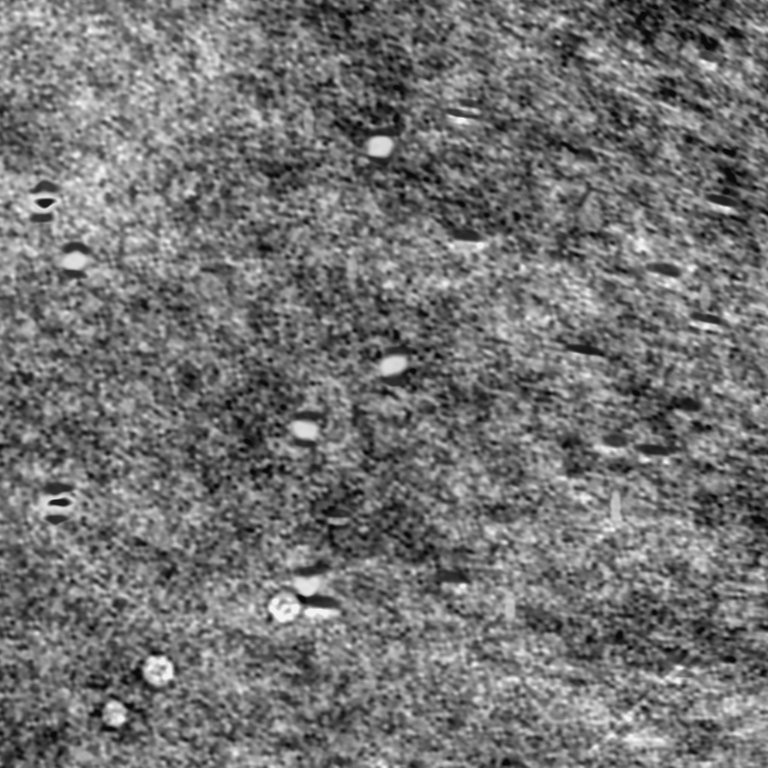
Give the GLSL for this texture, as a WebGL 2 fragment shader.

```glsl
#version 300 es
precision highp float;

#define BASE_TONE 0.447
#define CLOUD_GAIN 0.26
#define PATCH_GAIN 0.20
#define MOTTLE_GAIN 0.25
#define GRAIN_GAIN 0.37
#define STREAK_GAIN 0.30
#define LENS_COUNT 18
#define KNOB_COUNT 7
#define RING_COUNT 3
#define SLIVER_COUNT 5

uniform vec2 u_resolution;
out vec4 fragColor;

float hash(vec2 p) {
    return fract(sin(dot(p, vec2(12.9898, 78.233))) * 43758.5453);
}

// Smooth value noise centred on zero
float noise(vec2 p) {
    vec2 cell = floor(p);
    vec2 f = fract(p);
    f = f * f * (3.0 - 2.0 * f);
    float low = mix(hash(cell), hash(cell + vec2(1.0, 0.0)), f.x);
    float high = mix(hash(cell + vec2(0.0, 1.0)), hash(cell + 1.0), f.x);
    return mix(low, high, f.y) - 0.5;
}

mat2 rotation(float angle) {
    float c = cos(angle), s = sin(angle);
    return mat2(c, s, -s, c);
}

// Soft-edged ellipse mask
float ellipse(vec2 d, vec2 radius) {
    return 1.0 - smoothstep(0.55, 1.35, length(d / radius));
}

float segmentDistance(vec2 p, vec2 a, vec2 b) {
    vec2 ab = b - a;
    return length(p - a - ab * clamp(dot(p - a, ab) / dot(ab, ab), 0.0, 1.0));
}

// Random position, with rows spread evenly over the given box
vec2 scatter(int index, int count, float seed, vec2 lower, vec2 upper) {
    float i = float(index);
    float row = (i + hash(vec2(i, seed + 0.5))) / float(count);
    return mix(lower, upper, vec2(hash(vec2(i + 3.0, seed)), row));
}

float ground(vec2 p) {
    // Bend the layers downwards towards the upper right
    vec2 bent = vec2(p.x, p.y + 0.3 * p.x * p.x * p.y);
    float tone = BASE_TONE;
    tone += CLOUD_GAIN * noise(bent * vec2(5.5, 8.0) + 11.3);
    tone += PATCH_GAIN * noise(rotation(0.35) * bent * vec2(13.0, 18.0) + 37.1);
    tone += MOTTLE_GAIN * noise(bent * vec2(34.0, 58.0) + 5.7);
    tone += GRAIN_GAIN * noise(bent * vec2(128.0, 160.0) + 61.9);
    tone += GRAIN_GAIN * noise(rotation(0.6) * p * vec2(142.0, 172.0) + 23.4);
    float streaked = smoothstep(0.3, 1.0, p.x);
    tone += STREAK_GAIN * streaked * noise(bent * vec2(26.0, 105.0) + 83.2);
    return tone;
}

// Dark flat hollows with a pale lower lip
float addLenses(vec2 p, float tone) {
    for (int i = 0; i < LENS_COUNT; i++) {
        vec2 center = scatter(i, LENS_COUNT, 7.0, vec2(0.42, 0.08), vec2(1.0, 0.95));
        float size = hash(vec2(float(i), 19.0));
        vec2 d = rotation(0.35 * center.x * center.y) * (p - center);
        vec2 radius = vec2(mix(0.012, 0.027, size), mix(0.005, 0.009, hash(vec2(float(i), 31.0))));
        tone += 0.24 * ellipse(d + vec2(0.0, 1.7 * radius.y), radius);
        tone = mix(tone, 0.08, mix(0.45, 0.9, size) * ellipse(d, radius));
    }
    return tone;
}

// Bright lumps shaded above and below, some split by a slit
float addKnobs(vec2 p, float tone) {
    for (int i = 0; i < KNOB_COUNT; i++) {
        vec2 d = p - scatter(i, KNOB_COUNT, 43.0, vec2(0.05, 0.22), vec2(0.55, 0.86));
        float shape = hash(vec2(float(i), 53.0));
        vec2 radius = mix(vec2(0.017, 0.014), vec2(0.024, 0.011), shape);
        d += 0.008 * vec2(noise(p * 70.0), noise(p * 70.0 + 9.0));
        float shade = max(ellipse(d - vec2(0.004, 0.018), vec2(0.021, 0.008)),
                          ellipse(d + vec2(0.0, 0.018), vec2(0.017, 0.007)));
        tone = mix(tone, 0.10, 0.8 * shade);
        tone = mix(tone, 0.90, 0.9 * ellipse(d, radius));
        float slit = step(0.7, shape) * ellipse(d - vec2(0.003, 0.0), vec2(0.014, 0.005));
        tone = mix(tone, 0.10, slit);
    }
    return tone;
}

// Pale rings with a mottled core and a thin dark border
float addRings(vec2 p, float tone) {
    for (int i = 0; i < RING_COUNT; i++) {
        vec2 center = scatter(i, RING_COUNT, 67.0, vec2(0.08, 0.03), vec2(0.6, 0.27));
        float radius = mix(0.011, 0.024, hash(vec2(float(i), 71.0)));
        float r = length(p - center);
        tone -= 0.20 * (1.0 - smoothstep(0.0, 0.009, abs(r - radius - 0.007)));
        tone += 0.30 * (1.0 - smoothstep(0.001, 0.009, abs(r - radius + 0.003)));
        tone += 0.18 * (1.0 - smoothstep(0.0, radius, r));
    }
    return tone;
}

// Light upright slivers and one faint diagonal scratch
float addSlivers(vec2 p, float tone) {
    for (int i = 0; i < SLIVER_COUNT; i++) {
        vec2 d = p - scatter(i, SLIVER_COUNT, 89.0, vec2(0.4, 0.15), vec2(0.95, 0.92));
        float strength = mix(0.3, 0.8, hash(vec2(float(i), 97.0)));
        tone = mix(tone, 0.86, strength * ellipse(d, vec2(0.007, 0.021)));
    }
    float scratch = segmentDistance(p, vec2(0.77, 0.02), vec2(0.91, 0.155));
    return tone + 0.20 * (1.0 - smoothstep(0.001, 0.007, scratch));
}

void main() {
    vec2 p = gl_FragCoord.xy / u_resolution.y;
    float tone = ground(p);
    tone = addLenses(p, tone);
    tone = addKnobs(p, tone);
    tone = addRings(p, tone);
    tone = addSlivers(p, tone);
    fragColor = vec4(vec3(clamp(tone, 0.04, 0.95)), 1.0);
}
```
